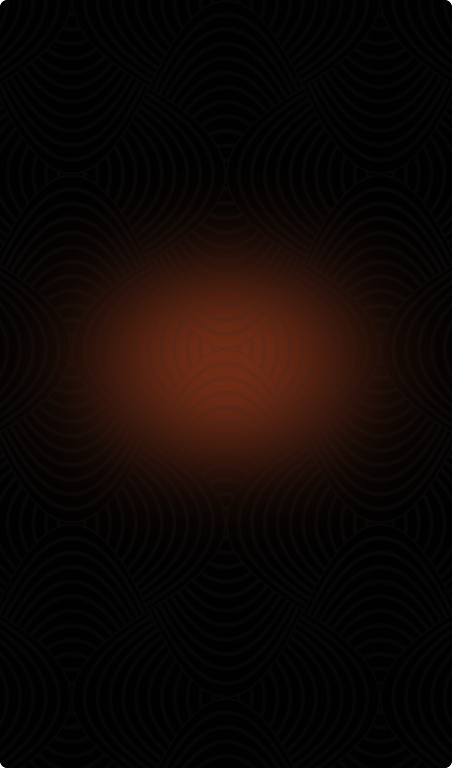
This background is drawn by a WebGL 1 fragment shader. Its source:

```glsl
precision highp float;
// Dark card with a warm ember glow behind a faint lattice of nested, interlocking fans.

uniform vec2 u_resolution;

// Depth inside the fan covering a cell point (xy), and the depth's slope (z in y slot).
vec2 fanDepth(vec2 q) {
  q = abs(q);
  float dome = q.y - 2.0 * q.x * q.x;
  // Domes meet at the cell centre; tails of the sideways fans fill the flanks.
  if (dome > 0.0) return vec2(dome, length(vec2(1.0, 4.0 * q.x)));
  return vec2(1.0 - q.x - 2.0 * q.y * q.y, length(vec2(1.0, 4.0 * q.y)));
}

// Strength of the evenly spaced arcs at a canvas position.
float fanLines(vec2 uv) {
  vec2 grid = (uv - vec2(0.5, 0.5456)) / vec2(0.3414, 0.2272) + 0.5;
  vec2 cell = floor(grid);
  vec2 q = fract(grid) - 0.5;
  if (mod(cell.x + cell.y, 2.0) > 0.5) q = q.yx;

  vec2 fan = fanDepth(q);
  float phase = fract(fan.x * 12.0);
  float gap = min(phase, 1.0 - phase) / (12.0 * fan.y);
  float pixel = 1.0 / (0.3414 * u_resolution.x);
  return 1.0 - smoothstep(0.005, 0.012 + pixel, gap);
}

// Signed distance to a rounded box centred on the origin.
float roundedBox(vec2 p, vec2 halfSize, float radius) {
  vec2 d = abs(p) - halfSize + radius;
  return length(max(d, 0.0)) + min(max(d.x, d.y), 0.0) - radius;
}

void main() {
  vec2 uv = gl_FragCoord.xy / u_resolution;

  // Wide elliptical glow with a flat core and soft rim
  float reach = length((uv - vec2(0.5, 0.525)) / vec2(0.385, 0.173));
  float glow = exp(-1.7 * pow(reach, 2.4));
  vec3 color = vec3(0.004, 0.003, 0.003) + vec3(0.42, 0.163, 0.075) * glow;

  // Faint grey arcs
  color = mix(color, vec3(0.16, 0.14, 0.14), 0.16 * fanLines(uv));

  // White outside the rounded corners
  float aspect = u_resolution.y / u_resolution.x;
  float edge = roundedBox((uv - 0.5) * vec2(1.0, aspect), 0.5 * vec2(1.0, aspect), 0.016);
  float pixel = 1.0 / u_resolution.x;
  color = mix(color, vec3(1.0), smoothstep(-0.5 * pixel, 0.5 * pixel, edge));

  gl_FragColor = vec4(color, 1.0);
}
```
